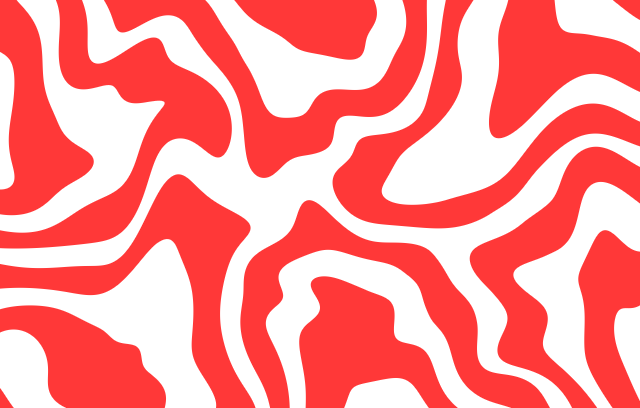
Give the GLSL for this pattern, as a WebGL 2 fragment shader.

```glsl
#version 300 es
precision highp float;
// Wavy red and white bands nested inside rounded fingers that reach inward.
// Cellular noise over jittered rays gives the distance to the cell borders;
// layered sine shears bend it and a cosine cuts it into even stripes.

uniform vec2 u_resolution;
out vec4 fragColor;

const vec3 RED = vec3(1.0, 0.22, 0.22);
const vec3 WHITE = vec3(1.0);
const float TAU = 6.2831853;

const int FINGERS = 6;
const float FIRST_ANGLE = 1.66;          // the first finger hangs from the top
const float ANGLE_JITTER = 0.25;         // share of the angular step
const vec2 TIP_RING = vec2(0.40, 0.18);  // ellipse on which the tips lie
const float TIP_JITTER = 0.3;            // share of the ring radius
const float AIM_JITTER = 0.4;            // radians
const float FLATTEN = 1.45;              // leans the side fingers level
const float CORE_ROUNDING = 0.055;       // softens the axis of a finger
const float CORNER_ROUNDING = 0.04;      // softens the corners of a cell

const int WAVES = 8;
const float FIRST_WAVE = 6.0;            // radians per canvas height
const float WAVE_GROWTH = 1.26;
const float SHEAR = 0.38;

const float PERIOD = 0.118;              // one red and one white band
const float CHANNEL_SHIFT = 0.05;        // narrows the gaps between cells
const float RED_BIAS = 0.08;
const float WIDTH_SWING = 0.32;

float hash(float n) {
    return fract(sin(n * 12.99 + 4.1) * 437.58);
}

// Sequential sine shears: they bend the plane without folding it.
vec2 bend(vec2 p) {
    float frequency = FIRST_WAVE;
    for (int i = 0; i < WAVES; i++) {
        float angle = 2.4 * float(i) + 0.5;
        vec2 along = vec2(cos(angle), sin(angle));
        vec2 across = vec2(-along.y, along.x);
        float phase = TAU * hash(float(i) + 30.0);
        p += across * SHEAR / frequency * sin(frequency * dot(p, along) + phase);
        frequency *= WAVE_GROWTH;
    }
    return p;
}

// Rounded distance to a ray that runs outward from a jittered tip.
float fingerDistance(vec2 p, int index) {
    float n = float(index);
    float turn = (n + ANGLE_JITTER * (hash(n) - 0.5)) / float(FINGERS);
    float angle = FIRST_ANGLE + TAU * turn;
    float reach = 1.0 + TIP_JITTER * (hash(n + 11.0) * 2.0 - 1.0);
    float aim = angle + AIM_JITTER * (hash(n + 21.0) - 0.5);
    vec2 direction = normalize(vec2(FLATTEN * cos(aim), sin(aim)));
    vec2 q = p - TIP_RING * reach * vec2(cos(angle), sin(angle));
    q -= direction * max(dot(q, direction), 0.0);
    return sqrt(dot(q, q) + CORE_ROUNDING * CORE_ROUNDING);
}

// Half the gap between the nearest finger and a smooth minimum of the rest.
float borderDistance(vec2 p) {
    float nearest = 1e3;
    int owner = 0;
    for (int i = 0; i < FINGERS; i++) {
        float d = fingerDistance(p, i);
        if (d < nearest) {
            nearest = d;
            owner = i;
        }
    }
    float rest = 0.0;
    for (int i = 0; i < FINGERS; i++) {
        if (i != owner) {
            rest += exp((nearest - fingerDistance(p, i)) / CORNER_ROUNDING);
        }
    }
    return -0.5 * CORNER_ROUNDING * log(max(rest, 1e-30));
}

void main() {
    vec2 p = (gl_FragCoord.xy - 0.5 * u_resolution) / u_resolution.y;

    // Stripes counted from the white cell borders, with varying width
    float swell = sin(15.0 * p.x + 6.0 * p.y) * sin(14.0 * p.y - 7.0 * p.x + 1.0);
    float stripe = max(borderDistance(bend(p)), 0.0) / PERIOD + CHANNEL_SHIFT;
    float edge = RED_BIAS + WIDTH_SWING * swell - cos(TAU * stripe);

    // Edge smoothing over about one pixel
    float pixel = max(length(vec2(dFdx(edge), dFdy(edge))), 1e-4);
    float ink = clamp(edge / pixel + 0.5, 0.0, 1.0);
    fragColor = vec4(mix(WHITE, RED, ink), 1.0);
}
```
